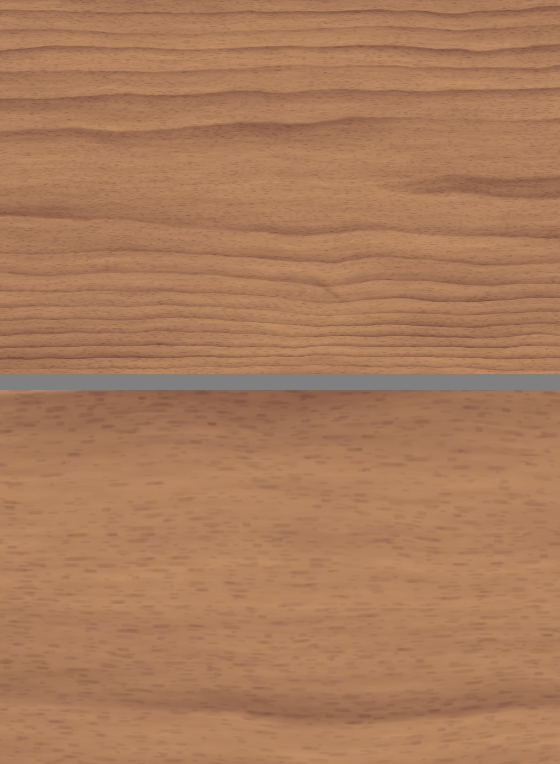
Top: the whole. Bottom: its middle third, enlarged.
Reproduce this texture procedurally as a Shadertoy shader.

```glsl
// Flat-sawn walnut board: cathedral growth rings, fine fibres and short dark pores.

float hash(vec2 cell) {
    uvec2 q = uvec2(ivec2(cell)) * uvec2(1597334673u, 3812015801u);
    uint n = (q.x ^ q.y) * 1597334673u;
    n = (n ^ (n >> 15)) * 2246822519u;
    return float((n ^ (n >> 13)) >> 8) / 16777216.0;
}

float noise(vec2 p) {
    vec2 i = floor(p), f = p - i;
    f = f * f * (3.0 - 2.0 * f);
    return mix(mix(hash(i), hash(i + vec2(1, 0)), f.x),
               mix(hash(i + vec2(0, 1)), hash(i + vec2(1, 1)), f.x), f.y);
}

// Centred fractal noise, roughly -0.5 to 0.5
float fbm(vec2 p) {
    float sum = 0.0, amp = 0.5;
    for (int i = 0; i < 4; i++) {
        sum += amp * (noise(p) - 0.5);
        p = p * 2.03 + vec2(17.3, 9.1);
        amp *= 0.5;
    }
    return sum * 1.3;
}

// Short dashes, one per cell, each row shifted by a random amount
float pores(vec2 p, float density) {
    float row = floor(p.y);
    p.x += 40.0 * hash(vec2(row, 71.0));
    vec2 id = vec2(floor(p.x), row);
    vec2 local = p - id - 0.5;
    float halfLength = mix(0.15, 0.46, hash(id + 13.0));
    float along = smoothstep(halfLength, halfLength * 0.4, abs(local.x));
    float across = smoothstep(0.48, 0.1, abs(local.y));
    return along * across * step(hash(id), density) * mix(0.4, 1.0, hash(id + 29.0));
}

// Ring count outward from the heart; contours form a V that opens to the right
float ringField(vec2 p) {
    float d = p.y - 0.52;
    d *= d < 0.0 ? 1.2 : 1.0;
    float away = sqrt(d * d + 0.0003);
    float rings = 25.0 * d * d + 1.5 * away - 0.3 * p.x + 0.34;
    rings += 0.5 * fbm(vec2(p.x * 0.7 + 3.0, p.y * 9.0));
    return rings + 0.12 * fbm(vec2(p.x * 6.0, p.y * 25.0));
}

void mainImage(out vec4 fragColor, in vec2 fragCoord) {
    vec2 p = fragCoord / iResolution.y;

    // Gentle waves of the grain, with a pinch around a small knot
    vec2 knot = p - vec2(0.885, 0.22);
    vec2 grain = p;
    grain.y += 0.045 * fbm(vec2(p.x * 2.2, p.y * 2.5) + 5.0);
    grain.y += 0.006 * fbm(vec2(p.x * 9.0, p.y * 12.0));
    grain.y += 0.016 * exp(-dot(knot * vec2(11, 9), knot * vec2(11, 9)));

    // Each ring darkens outward, then breaks sharply to pale early wood
    float rings = ringField(grain);
    float phase = fract(rings);
    float lateWood = pow(phase, 3.2) * smoothstep(1.0, 0.91, phase);
    float strength = 0.5 + 0.35 * hash(vec2(floor(rings), 4.0));
    strength *= 0.85 + 0.9 * fbm(vec2(p.x * 2.5, grain.y * 14.0));

    // Broad shading, streaks and fibres
    float tone = 0.80 - strength * lateWood;
    tone += 0.32 * fbm(vec2(p.x * 1.3, grain.y * 7.0) + 20.0);
    tone += 0.26 * fbm(vec2(p.x * 2.5, grain.y * 55.0) + 40.0);
    tone += 0.24 * fbm(vec2(p.x * 14.0, grain.y * 150.0) + 60.0);
    tone += 0.10 * fbm(p * vec2(70, 240));

    // Pores at two sizes, clustered in patches
    float density = 0.5 + 0.6 * fbm(vec2(p.x * 4.0, grain.y * 22.0) + 80.0);
    tone -= 0.24 * pores(grain * vec2(32, 190), density);
    tone -= 0.17 * pores(grain * vec2(55, 290) + 7.0, density);

    // Knot: a small slanted dark fleck beside a pale glow
    vec2 fleck = vec2(knot.x + knot.y, (knot.y + 0.6 * knot.x) * 2.0) * 55.0;
    tone -= 0.28 * exp(-dot(fleck, fleck));
    vec2 glow = (knot - vec2(0.015, 0.028)) * vec2(28, 60);
    tone += 0.13 * exp(-dot(glow, glow));

    vec3 darkWalnut = vec3(0.50, 0.33, 0.26);
    vec3 paleWalnut = vec3(0.745, 0.55, 0.395);
    fragColor = vec4(mix(darkWalnut, paleWalnut, clamp(tone, -0.2, 1.12)), 1.0);
}
```
